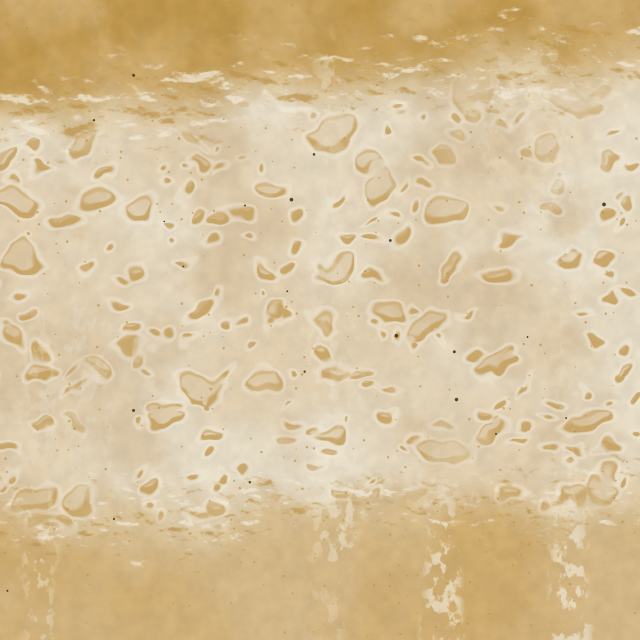
Give the GLSL for this texture, as a WebGL 2 fragment shader.

```glsl
#version 300 es
precision highp float;
uniform vec2 u_resolution;
out vec4 fragColor;

const vec3 PALE = vec3(0.895, 0.855, 0.77);
const vec3 SAND = vec3(0.87, 0.80, 0.68);
const vec3 BEIGE = vec3(0.83, 0.745, 0.61);
const vec3 TAN = vec3(0.82, 0.71, 0.52);
const vec3 OCHRE = vec3(0.80, 0.665, 0.43);
const vec3 DEEP = vec3(0.74, 0.585, 0.30);
const vec3 GLINT = vec3(0.94, 0.91, 0.84);
const vec3 DIRT = vec3(0.25, 0.18, 0.08);

vec3 hash(vec2 p) {
    vec3 q = fract(p.xyx * vec3(0.1031, 0.1030, 0.0973));
    q += dot(q, q.yxz + 33.33);
    return fract((q.xxy + q.yzz) * q.zyx);
}

vec2 noise(vec2 p) {
    vec2 i = floor(p), f = fract(p);
    f = f * f * (3.0 - 2.0 * f);
    return mix(mix(hash(i).xy, hash(i + vec2(1, 0)).xy, f.x),
               mix(hash(i + vec2(0, 1)).xy, hash(i + 1.0).xy, f.x), f.y);
}

float fbm(vec2 p) {
    float sum = 0.0, amp = 0.5;
    for (int i = 0; i < 5; i++) {
        sum += amp * noise(p).x;
        p = mat2(1.6, 1.2, -1.2, 1.6) * p + 17.3;
        amp *= 0.5;
    }
    return sum / 0.97;
}

float smoothMin(float a, float b, float k) {
    float h = max(k - abs(a - b), 0.0) / k;
    return min(a, b) - h * h * k * 0.25;
}

// Distance to scattered, tilted ellipses; radii in canvas units
float dropLayer(vec2 p, float cells, float chance, vec2 radii, float seed) {
    vec2 cell = floor(p * cells);
    float dist = 0.1;
    for (int y = -1; y <= 1; y++)
    for (int x = -1; x <= 1; x++) {
        vec2 id = cell + vec2(x, y);
        vec3 place = hash(id + seed), form = hash(id + seed + 71.0);
        if (place.z > chance) continue;
        vec2 v = p - (id + 0.15 + 0.7 * place.xy) / cells;
        float angle = (form.x - 0.35) * 1.3, c = cos(angle), s = sin(angle);
        v = mat2(c, -s, s, c) * v;
        float r = mix(radii.x, radii.y, form.y * form.y);
        v /= vec2(mix(0.9, 1.7, form.z), 0.8);
        dist = smoothMin(dist, (length(v) - r) * 0.85, 0.006);
    }
    return dist;
}

float drops(vec2 p) {
    float large = dropLayer(p, 11.0, 0.72, vec2(0.011, 0.031), 5.0);
    float small = dropLayer(p, 25.0, 0.42, vec2(0.004, 0.012), 140.0);
    return smoothMin(large, small, 0.004);
}

float specks(vec2 p, float cells, float chance, float radius, float seed) {
    vec2 id = floor(p * cells);
    vec3 h = hash(id + seed);
    float r = radius * mix(0.5, 1.3, fract(h.z * 97.0));
    float d = length(p - (id + 0.2 + 0.6 * h.xy) / cells);
    return step(h.z, chance) * smoothstep(r + 0.001, r - 0.001, d);
}

// Difference of heights along the light, positive on lit slopes
float relief(vec2 p, vec2 scale, vec2 light) {
    return fbm(p * scale) - fbm((p + light) * scale);
}

void main() {
    vec2 p = gl_FragCoord.xy / u_resolution.y;
    float broad = fbm(p * 4.0 + 3.0), patchy = fbm(p * 9.0 + 40.0), fine = fbm(p * 60.0);

    // Ochre bands above and below a pale middle
    float topEdge = p.y - (0.805 + 0.10 * p.x) + (broad - 0.5) * 0.12;
    float lowEdge = 0.195 + 0.05 * (p.x - 0.5) - p.y + (patchy - 0.5) * 0.10;
    float top = smoothstep(-0.05, 0.07, topEdge);
    float low = smoothstep(-0.07, 0.06, lowEdge);
    vec3 middle = mix(PALE, SAND, smoothstep(0.3, 0.62, broad + 0.12 * (0.5 - p.x)));
    middle = mix(middle, BEIGE, 0.7 * smoothstep(0.5, 0.75, patchy));
    vec3 upper = mix(OCHRE, DEEP, smoothstep(0.25, 0.65, patchy));
    vec3 lower = mix(TAN, OCHRE, smoothstep(0.3, 0.65, broad + 0.1 * (0.2 - p.y)));
    vec3 color = mix(mix(middle, lower, low), upper, top);
    color *= 1.0 + 0.09 * (fine - 0.5);

    // Wrinkled film, strongest along the band edges
    float topFold = exp(-pow((topEdge - 0.01) / 0.075, 2.0));
    float lowFold = exp(-pow((lowEdge + 0.01) / 0.06, 2.0));
    float fold = relief(p, vec2(15.0, 32.0), vec2(0.002, 0.010));
    float ripple = relief(p + 8.0, vec2(38.0, 62.0), vec2(0.002, 0.005));
    float slope = fold * (0.12 + topFold + 0.35 * lowFold)
                + ripple * (0.22 + 0.45 * topFold + 0.7 * lowFold);
    color = mix(color, GLINT, 0.75 * smoothstep(0.06, 0.24, slope));
    color = mix(color, DEEP, 0.75 * smoothstep(0.06, 0.26, -slope));

    // Water drops: tinted body, dark lower crescent, thin upper edge, bright rim
    vec2 q = p + 0.030 * (noise(p * 21.0) - 0.5) + 0.013 * (noise(p * 55.0) - 0.5);
    float d = drops(q);
    float below = drops(q - vec2(-0.003, 0.011)), above = drops(q + vec2(-0.002, 0.006));
    float zone = smoothstep(0.02, -0.08, topEdge) * smoothstep(0.03, -0.04, lowEdge);
    zone *= mix(0.45, 1.0, smoothstep(0.3, 0.5, fbm(p * 7.0 + 90.0)));
    float inside = smoothstep(0.0015, -0.0015, d) * zone;
    float crescent = inside * smoothstep(-0.002, 0.003, below);
    float lid = inside * smoothstep(-0.001, 0.003, above);
    float rim = exp(-pow((d - 0.004) / 0.0025, 2.0)) * zone;
    color = mix(color, mix(SAND, TAN, patchy), 0.55 * inside);
    color = mix(color, GLINT, 0.5 * rim);
    color = mix(color, mix(OCHRE, DEEP, 0.45), 0.85 * crescent);
    color = mix(color, OCHRE, 0.65 * lid);

    // Chalky runs trailing downwards through the bands
    float run = noise(vec2(p.x * 11.0 + 0.6 * broad, p.y * 2.5) + 23.0).x;
    float chalk = smoothstep(0.68, 0.9, run) * smoothstep(0.50, 0.64, fbm(p * vec2(75.0, 55.0)));
    color = mix(color, GLINT, 0.65 * chalk * (0.35 + 0.65 * max(top, low)));

    // Rust freckles and dark grit
    color = mix(color, DEEP, 0.7 * specks(p, 62.0, 0.10, 0.0016, 9.0));
    color = mix(color, DIRT, 0.85 * specks(p, 30.0, 0.035, 0.0024, 31.0));
    fragColor = vec4(color, 1.0);
}
```
